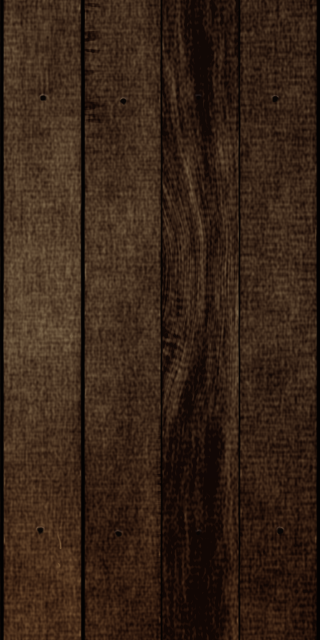
Write a WebGL 1 fragment shader that draws this texture.

```glsl
precision highp float;
// Four dark, weathered vertical planks with uneven seams and two rows of nails.
// Stretched gradient noise makes fibres and saw marks; the third plank bends
// its grain coordinate around a half-hidden knot. The canvas is 1 wide, 2 high.
uniform vec2 u_resolution;

vec2 gradient(vec2 cell) {
  float angle = 6.2832 * fract(sin(dot(cell, vec2(127.1, 311.7))) * 43758.5);
  return vec2(cos(angle), sin(angle));
}

float noise(vec2 p) {
  vec2 i = floor(p), f = fract(p), s = f * f * (3.0 - 2.0 * f), e = vec2(1.0, 0.0);
  float low = mix(dot(gradient(i), f), dot(gradient(i + e), f - e), s.x);
  float high = mix(dot(gradient(i + e.yx), f - e.yx), dot(gradient(i + 1.0), f - 1.0), s.x);
  return mix(low, high, s.y);
}

float band(float x, float center, float width) {
  float d = (x - center) / width;
  return exp(-d * d);
}

// Slightly irregular position of the seam left of plank i
float seamX(float i) {
  return 0.0055 + 0.2475 * i + 0.001 * i * (3.0 - i) * (4.0 - i);
}

void main() {
  vec2 p = gl_FragCoord.xy / u_resolution * vec2(1.0, 2.0);
  float px = 1.0 / u_resolution.x;

  // Plank number, position across it, and seams of two widths
  float id = 0.0, gap = 0.0, edge = 1.0;
  for (int k = 0; k < 5; k++) {
    float i = float(k);
    float side = p.x - seamX(i) - 0.0015 * noise(vec2(p.y * 9.0, i * 7.3));
    float halfWidth = mix(0.0022, 0.0058, step(1.0, abs(i - 2.5)));
    if (k > 0 && k < 4) id += step(0.0, side);
    float d = abs(side) - halfWidth;
    edge = min(edge, d);
    gap = max(gap, 1.0 - smoothstep(-px, px, d));
  }
  float across = (p.x - seamX(id)) / 0.2475;
  vec2 q = p + vec2(0.0, id * 17.0);

  // Fibres, crosswise saw marks and blotches
  float fibre = noise(q * vec2(125.0, 16.0)) + 0.5 * noise(q * vec2(48.0, 3.0));
  float saw = noise(q * vec2(11.0, 118.0)) + 0.4 * noise(q * vec2(4.0, 34.0));
  float speckle = noise(q * vec2(127.0, 90.0)) + 0.6 * noise(q * vec2(90.0, 45.0) + 5.3);
  float blotch = noise(q * vec2(6.0, 2.5)) + 0.6 * noise(q * vec2(14.0, 8.0));

  // Base tone of each plank, fading toward both ends
  float tone = 0.51 + 0.18 * cos(1.4 * id);
  tone += 0.14 * band(p.y, 1.15, 0.45) - 0.12 * (1.0 - smoothstep(0.1, 0.8, p.y));
  tone -= 0.06 * smoothstep(1.6, 2.0, p.y);
  float swirl = band(id, 2.0, 0.3);
  tone += 0.27 * fibre + (0.2 - 0.15 * swirl) * saw + 0.36 * speckle + 0.25 * blotch;

  // Grain arching around the knot on the third plank
  float bulge = band(p.y, 1.14, 0.36);
  float grain = across - 0.9 * bulge * (1.0 - across) + 0.07 * noise(q * vec2(7.0, 6.0));
  float rings = 0.4 * noise(vec2(grain * 27.0, q.y * 9.0))
              + 0.35 * noise(vec2(grain * 11.0, q.y * 3.0))
              + 0.45 * noise(vec2(grain * 4.0, q.y * 1.3));
  rings += 0.32 * bulge * band(grain, 0.06, 0.08) + 0.17 * smoothstep(0.65, 0.95, across);
  rings -= 0.2 * band(grain, 0.45, 0.22) + 0.04;
  tone += swirl * rings;

  // Rough cracks beside the knot
  float cracks = noise(q * vec2(28.0, 75.0) + vec2(0.0, p.x * 40.0));
  tone += swirl * 0.9 * cracks * band(across, 0.12, 0.16) * band(p.y, 0.94, 0.13);

  // Saw ticks along the edges of the second plank
  float upper = band(across, 0.1, 0.13) * smoothstep(1.4, 1.75, p.y);
  float lower = band(across, 0.98, 0.07) * band(p.y, 0.42, 0.25);
  float ticks = smoothstep(0.0, 0.3, noise(vec2(p.x * 12.0, p.y * 75.0)));
  tone -= band(id, 1.0, 0.3) * 0.4 * ticks * (upper + lower);

  // Shaded edges with worn flecks
  tone -= 0.16 * exp(-max(edge, 0.0) * 130.0);
  tone += 0.5 * band(edge, 0.003, 0.003) * smoothstep(0.2, 0.5, noise(q * vec2(20.0, 24.0)));

  // Pale scratch low on the first plank
  float scratch = 0.181 + 0.03 * noise(vec2(p.y * 28.0, 4.4));
  tone += 0.8 * band(p.x, scratch, 0.003) * band(p.y, 0.28, 0.06)
        * smoothstep(-0.25, 0.1, noise(vec2(p.y * 45.0, 9.3)));

  // Tone to brown, redder toward the bottom
  tone = clamp(tone, 0.0, 1.25);
  vec3 color = vec3(0.065, 0.03, 0.02)
             + vec3(0.32, 0.27, 0.19) * pow(vec3(tone), vec3(1.0, 1.2, 1.35));
  color *= mix(vec3(1.0, 0.88, 0.76), vec3(1.0), smoothstep(0.1, 0.9, p.y));

  // Two nails per plank with a faint lit rim
  for (int k = 0; k < 2; k++) {
    float row = float(k);
    vec2 nail = vec2(seamX(id) + 0.121, mix(0.335, 1.69, row));
    nail += vec2(0.01, 0.006) * vec2(sin(id * 5.0 + row * 2.0), cos(id * 2.3 + row));
    float radius = 0.0088 - 0.003 * swirl;
    float d = length(p - nail) - radius + 0.004 * noise(p * 90.0);
    color += 0.09 * band(d, 0.003, 0.003) * smoothstep(0.0, 0.01, p.y - nail.y);
    color = mix(color, vec3(0.03, 0.02, 0.015), 1.0 - smoothstep(-px, px, d));
  }

  color = mix(color, vec3(0.012, 0.008, 0.006), gap);
  gl_FragColor = vec4(color, 1.0);
}
```
